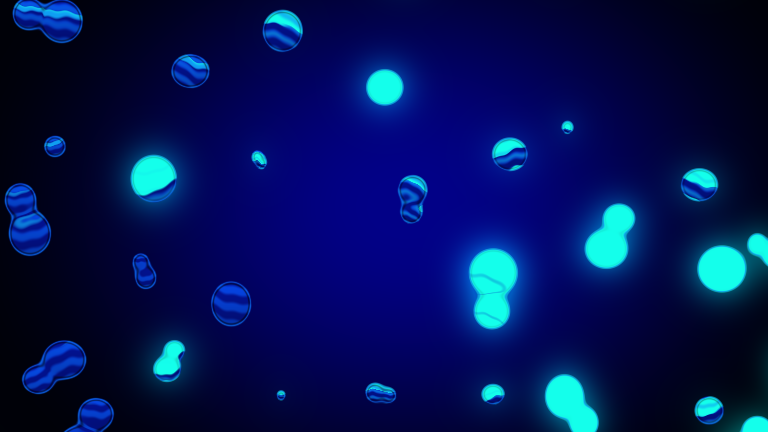
Give the GLSL for this background, as a Shadertoy shader.

```glsl
vec3 hash3(vec2 c) {
    vec3 p = fract(c.xyx * vec3(0.1031, 0.1030, 0.0973) + 0.37);
    p += dot(p, p.yxz + 33.33);
    return fract((p.xxy + p.yzz) * p.zyx);
}

// Slightly squashed disc; distance is approximate near the outline
float dropDistance(vec2 q, float radius, float squash) {
    return length(q * vec2(1.0 - squash, 1.0 + squash)) - radius;
}

// Liquid interior: n is the position relative to the drop radius
vec3 liquid(vec2 n, float lit, float phase) {
    float h = n.y + n.x * 0.4 * sin(phase * 3.0)
            + 0.1 * sin(n.x * 3.0 + phase) + 0.04 * sin(n.x * 7.0 - phase);
    float wave = sin(h * 2.6 + 0.6 * sin(phase * 5.0));
    float ripple = 0.5 + 0.5 * sin(h * 8.0 + phase + 0.7 * sin(n.x * 2.0));
    float fold = pow(ripple, 4.0);

    // Deep blue folds with bright creases
    vec3 body = mix(vec3(0.01, 0.07, 0.58), vec3(0.02, 0.26, 0.88), smoothstep(0.1, 0.9, ripple));
    body = mix(body, vec3(0.04, 0.55, 0.95), fold * smoothstep(0.05, 0.4, lit) * 0.8);
    body *= 0.9 + 0.15 * n.y;

    // Cyan liquid with a crisp lower edge
    float fill = smoothstep(0.0, 0.24, wave + lit * 3.0 - 1.25 - 0.5 * fold * (1.0 - lit));
    vec3 glowing = mix(vec3(0.06, 0.62, 0.95), vec3(0.08, 1.0, 0.92), smoothstep(0.2, 0.8, lit + 0.45 * ripple));
    return mix(body, glowing, fill);
}

void mainImage(out vec4 fragColor, in vec2 fragCoord) {
    vec2 uv = fragCoord / iResolution.xy;
    vec2 p = fragCoord / iResolution.y;
    float pixel = 1.0 / iResolution.y;

    // Blue backdrop fading to near black at the sides
    float fade = length((uv - vec2(0.53, 0.52)) * vec2(1.1, 0.78));
    vec3 color = mix(vec3(0.008, 0.005, 0.53), vec3(0.0, 0.005, 0.03), smoothstep(0.03, 0.67, fade));

    // Scattered drops, fused by an exponential smooth union
    const float cell = 0.25;
    const float tension = 95.0;
    vec2 home = floor(p / cell);
    float total = 1e-9, halo = 0.0;
    vec4 traits = vec4(0.0);
    for (int k = 0; k < 9; k++) {
        vec2 id = home + vec2(k % 3 - 1, k / 3 - 1);
        vec3 place = hash3(id + 11.0);
        vec3 kind = hash3(id + 57.0);
        if (place.z > 0.88) continue;

        vec2 center = (id + 0.5 + (place.xy - 0.5) * 0.72) * cell;
        float radius = mix(0.008, 0.056, pow(kind.x, 0.6));
        float lit = smoothstep(0.0, 1.0, kind.y * 0.58 + center.x * 0.27);
        float phase = kind.z * 6.283;
        int count = fract(kind.z * 7.31) < 0.45 ? 2 : 1;

        for (int j = 0; j < count; j++) {
            vec2 q = p - center;
            float d = dropDistance(q, radius, 0.06 * sin(phase * 2.0));
            float weight = exp(-tension * d);
            total += weight;
            traits += weight * vec4(q / radius, lit, phase);
            float reach = max(d, 0.0);
            halo += smoothstep(0.35, 0.8, lit) * radius * 18.0 * exp(-reach * 30.0)
                  * (1.0 - smoothstep(0.02, 0.14, reach));

            // Smaller companion drop
            center += 1.6 * radius * vec2(cos(phase), sin(phase));
            radius *= 0.74;
        }
    }
    float d = -log(total) / tension;
    traits /= total;

    // Cyan light spilling from the bright drops
    color += vec3(0.0, 0.29, 0.27) * min(halo, 1.2);

    // Interior with a dark inset line and a thin bright rim
    vec3 inside = liquid(traits.xy, traits.z, traits.w);
    float inset = exp(-pow((d + 0.0055) / 0.002, 2.0));
    float rim = exp(-pow((d + 0.0015) / 0.0016, 2.0));
    inside *= 1.0 - 0.55 * inset * (1.0 - traits.z);
    inside = mix(inside, vec3(0.05, 0.45, 0.9), rim * 0.6);
    color = mix(color, inside, 1.0 - smoothstep(-pixel, pixel, d));

    fragColor = vec4(color, 1.0);
}
```
